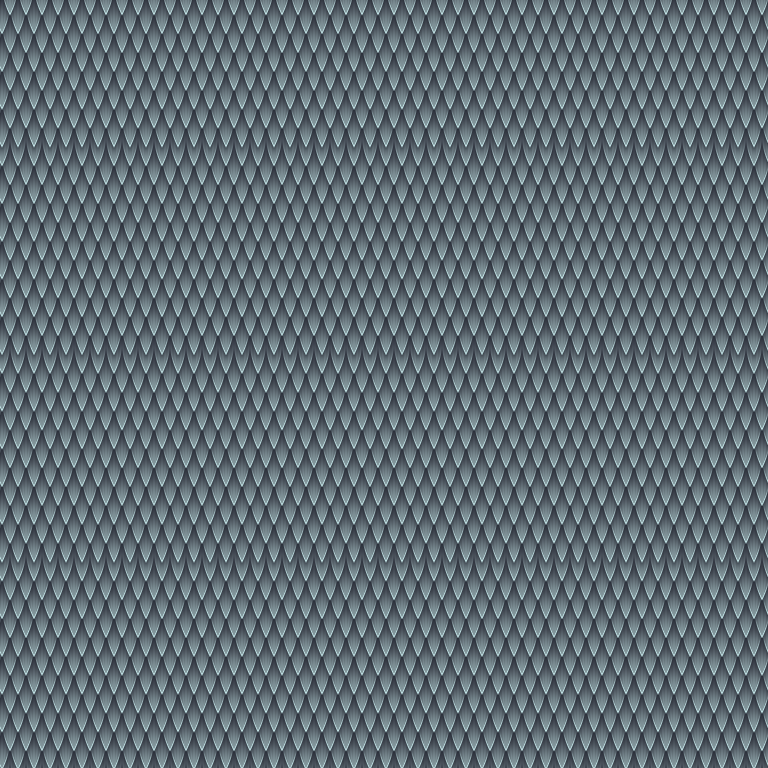
A Shadertoy shader for this pattern:

```glsl
// Overlapping pointed scales, painted back to front row by row, each with a
// pale rim, fine ribs and a soft shadow. Rows are staggered by half a scale,
// but a block has an odd row count, so its seam repeats one stagger.

const float COLUMNS = 48.0;
const float ROWS = 40.7;
const float BLOCK_ROWS = 11.0;
const float COLUMN_SHIFT = 0.125;   // centre of the first scale, in columns
const float SEAM_TOP = 0.4626;      // tip line of a block's last row, from the top
const float TAPER_ROWS = 1.45;      // height over which a scale widens
const float TAPER_POWER = 1.7;
const float HALF_WIDTH = 0.495;     // in columns
const float RIM_WIDTH = 0.06;
const float SHADOW_REACH = 0.13;
const float SHADOW_STRENGTH = 0.62;
const float RIB_FREQUENCY = 14.0;
const float RIB_STRENGTH = 0.06;

const vec3 GAP_COLOUR = vec3(0.13, 0.15, 0.19);
const vec3 ROOT_COLOUR = vec3(0.25, 0.27, 0.31);
const vec3 BODY_COLOUR = vec3(0.53, 0.61, 0.63);
const vec3 RIM_COLOUR = vec3(0.76, 0.89, 0.90);

// Half width of a scale at a height above its tip; negative below the tip.
float scaleHalfWidth(float height) {
    float taper = max(1.0 - height / TAPER_ROWS, 0.0);
    return HALF_WIDTH * (1.0 - pow(taper, TAPER_POWER));
}

// Approximate signed distance to the scale outline, in columns.
float scaleDistance(float x, float height) {
    float taper = max(1.0 - height / TAPER_ROWS, 0.0);
    float slope = HALF_WIDTH * TAPER_POWER / TAPER_ROWS
                * pow(taper, TAPER_POWER - 1.0) * ROWS / COLUMNS;
    return (abs(x) - scaleHalfWidth(height)) * inversesqrt(1.0 + slope * slope);
}

vec3 scaleColour(float x, float height, float dist, float pixel) {
    float across = clamp(x / max(scaleHalfWidth(height), 0.02), -1.0, 1.0);

    // Body: pale at the tip and along the middle, dark at the root.
    float light = 1.0 - smoothstep(0.1, 2.0, height);
    light *= 1.0 - 0.25 * across * across;
    vec3 colour = mix(ROOT_COLOUR, BODY_COLOUR, light);

    // Ribs fanning out from the tip.
    float ribs = cos(across * RIB_FREQUENCY) * smoothstep(0.15, 0.6, height);
    colour *= 1.0 + RIB_STRENGTH * ribs;

    // Rim, fading up the sides.
    float rim = smoothstep(-RIM_WIDTH - 0.5 * pixel, -RIM_WIDTH + 0.5 * pixel, dist);
    return mix(colour, RIM_COLOUR, rim * (1.0 - smoothstep(0.2, 1.15, height)));
}

void mainImage(out vec4 fragColor, in vec2 fragCoord) {
    vec2 uv = fragCoord / iResolution.xy;
    float pixel = COLUMNS / iResolution.x;
    float column = uv.x * COLUMNS - COLUMN_SHIFT;
    float depth = (1.0 - uv.y - SEAM_TOP) * ROWS;

    // Lower rows lie behind the rows above them.
    vec3 colour = GAP_COLOUR;
    for (int i = 3; i >= 0; i--) {
        float row = floor(depth) + float(i);
        float height = row - depth;
        float stagger = 0.5 * mod(mod(row - 1.0, BLOCK_ROWS), 2.0);
        float x = fract(column - stagger + 0.5) - 0.5;
        float dist = scaleDistance(x, height);

        float shadow = SHADOW_STRENGTH * exp(-max(dist, 0.0) / SHADOW_REACH);
        colour = mix(colour, GAP_COLOUR, shadow);

        float coverage = clamp(0.5 - dist / pixel, 0.0, 1.0);
        colour = mix(colour, scaleColour(x, height, dist, pixel), coverage);
    }
    fragColor = vec4(colour, 1.0);
}
```
